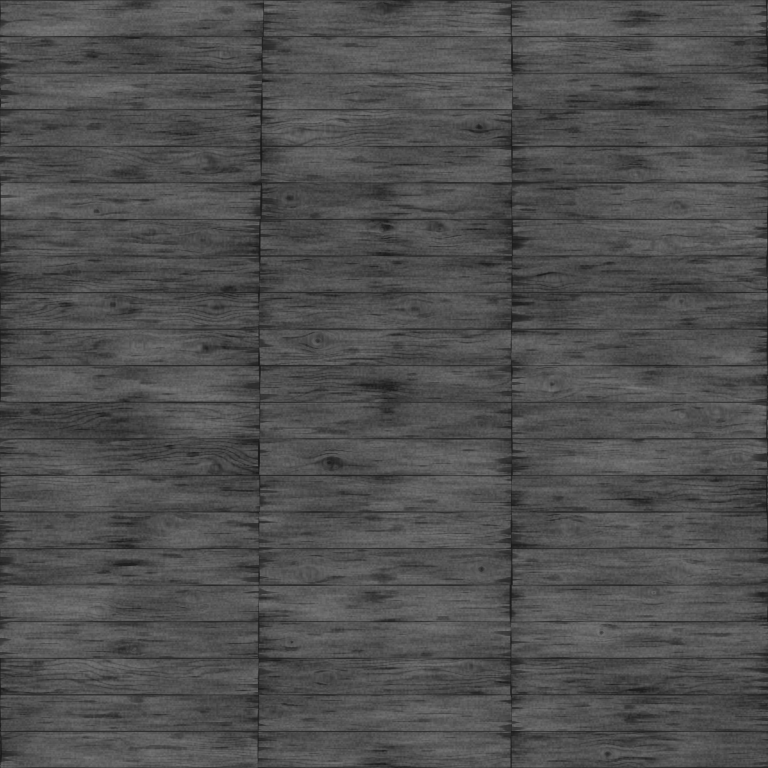
A Shadertoy shader for this texture:

```glsl
const vec2 BOARDS = vec2(3.0, 21.0);
const vec3 WOOD = vec3(0.343);
const vec3 GAP = vec3(0.12);

float hash(vec2 p) {
    vec3 q = fract(p.xyx * 0.1031);
    q += dot(q, q.yzx + 33.33);
    return fract((q.x + q.y) * q.z);
}

float noise(vec2 p) {
    vec2 i = floor(p), f = fract(p);
    f = f * f * (3.0 - 2.0 * f);
    vec2 e = vec2(0.0, 1.0);
    return mix(mix(hash(i), hash(i + e.yx), f.x),
               mix(hash(i + e.xy), hash(i + e.yy), f.x), f.y);
}

// Layered noise centred on zero
float fbm(vec2 p) {
    float sum = 0.0, amp = 0.5;
    for (int i = 0; i < 4; i++) {
        sum += amp * (noise(p) - 0.5);
        p = p * 2.03 + 17.1;
        amp *= 0.5;
    }
    return sum;
}

// Coverage of a soft line with a given half width
float line(float dist, float halfWidth, float pixel) {
    return 1.0 - smoothstep(halfWidth - 0.6 * pixel, halfWidth + 0.6 * pixel, dist);
}

// x: shade of a knot, y: sideways bend of the grain around it
vec2 knot(vec2 offset, float radius, float depth) {
    vec2 d = offset / radius * vec2(0.75, 1.0);
    float r = length(d) + 0.7 * fbm(d * 1.2 + depth * 40.0);
    float rings = 0.03 * sin(r * 8.0) * exp(-r * r * 0.7);
    float core = depth * depth * 0.2 * (1.0 - smoothstep(0.15, 0.6, r));
    float rim = 0.06 * exp(-pow((r - 0.9) * 4.0, 2.0)) * smoothstep(-0.8, 0.8, d.x + d.y);
    return vec2(rings - core - rim + 0.035 * exp(-r * r), -offset.y * exp(-dot(d, d) * 0.2) * 0.7);
}

// Sums the few knots that a board may hold
vec2 boardKnots(vec2 local, vec2 board) {
    vec2 total = vec2(0.0);
    for (int i = 0; i < 3; i++) {
        vec2 seed = board + float(i) * vec2(31.0, 57.0) + 5.0;
        float present = step(hash(seed), 0.33);
        vec2 centre = vec2(mix(0.06, 0.94, hash(seed + 3.7)), mix(0.2, 0.8, hash(seed + 8.3)));
        float radius = mix(0.0035, 0.008, hash(seed + 13.9));
        total += present * knot((local - centre) / BOARDS, radius, hash(seed + 21.1));
    }
    return total;
}

// Fine fibres, wavy growth lines, scratches and speckle
float grain(vec2 p, float figure) {
    float fibre = 0.15 * fbm(p * vec2(24.0, 230.0));
    float wave = p.y * 150.0 + 9.0 * fbm(p * vec2(6.0, 24.0));
    float broken = smoothstep(0.3, 0.75, noise(p * vec2(13.0, 45.0)));
    float growth = -0.075 * figure * broken * pow(0.5 + 0.5 * sin(6.2832 * wave), 3.0);
    float scratch = -0.09 * smoothstep(0.74, 0.95, noise(p * vec2(34.0, 290.0)));
    float speckle = 0.065 * (noise(p * 430.0) - 0.5);
    return fibre + growth + scratch + speckle;
}

// Dark weathering at the board ends and over the middle support
float stain(vec2 p, float along, float amount) {
    float endDist = min(along, 1.0 - along);
    float streak = smoothstep(-0.05, 0.24, fbm(p * vec2(15.0, 100.0)));
    float middle = exp(-pow((along - 0.5) / 0.085, 2.0));
    float ends = exp(-endDist * 13.0);
    return streak * (0.17 * middle * amount + 0.14 * ends);
}

// Sparse thin splits that fade away from the board ends
float splits(vec2 p, float along) {
    float endDist = min(along, 1.0 - along);
    float n = noise(vec2(p.x * 12.0, p.y * 270.0));
    float reach = 0.10 * smoothstep(0.55, 1.0, n);
    return smoothstep(0.5, 0.75, n) * (1.0 - smoothstep(reach * 0.3, reach + 0.01, endDist));
}

void mainImage(out vec4 fragColor, in vec2 fragCoord) {
    vec2 uv = fragCoord / iResolution.xy;
    float pixel = 1.0 / iResolution.y;

    // Board layout: the first seam leans, and all ends are slightly uneven
    float row = floor(uv.y * BOARDS.y);
    float seamId = floor(uv.x * BOARDS.x + 0.5);
    float lean = seamId == 1.0 ? 0.0025 + 0.006 * uv.y : 0.0;
    float shift = 0.002 * (hash(vec2(row, seamId + 40.0)) - 0.5)
                + 0.003 * (noise(vec2(uv.y * 5.0, seamId * 9.0)) - 0.5) - lean;
    vec2 cell = vec2(uv.x + shift, uv.y) * BOARDS;
    vec2 board = floor(cell), local = fract(cell);
    float tone = hash(board + 71.0);
    float figure = hash(board + 113.0);

    // Wood surface
    vec2 knots = boardKnots(local, board);
    vec2 p = uv + vec2(hash(board + 9.0), hash(board + 27.0)) * vec2(37.0, 23.0);
    p.y += knots.y;
    float shade = 0.055 * (tone - 0.5) + knots.x;
    shade += 0.18 * fbm(p * vec2(10.0, 38.0)) + 0.12 * fbm(uv * vec2(7.0, 11.0) + 4.0);
    shade += grain(p, figure);
    shade -= stain(p, local.x, hash(board + 151.0));
    vec3 color = max(WOOD + shade, vec3(0.12));
    color = mix(color, GAP, 0.6 * splits(p, local.x));

    // Hairline gaps between rows and broken seams between columns
    vec2 edge = min(local, 1.0 - local) / BOARDS;
    float wear = noise(vec2(uv.x * 22.0, floor(cell.y + 0.5) * 7.0));
    float gap = line(edge.y, mix(0.0003, 0.0010, wear), pixel);
    float seamWear = noise(vec2(uv.y * 60.0, seamId * 13.0));
    float seam = line(edge.x, mix(0.0002, 0.0014, seamWear), pixel);
    color *= 1.0 - 0.09 * exp(-edge.y * 420.0);
    color = mix(color, GAP, gap * mix(0.45, 0.85, wear));
    color = mix(color, GAP * 0.8, seam * mix(0.35, 0.9, seamWear));

    fragColor = vec4(color, 1.0);
}
```
